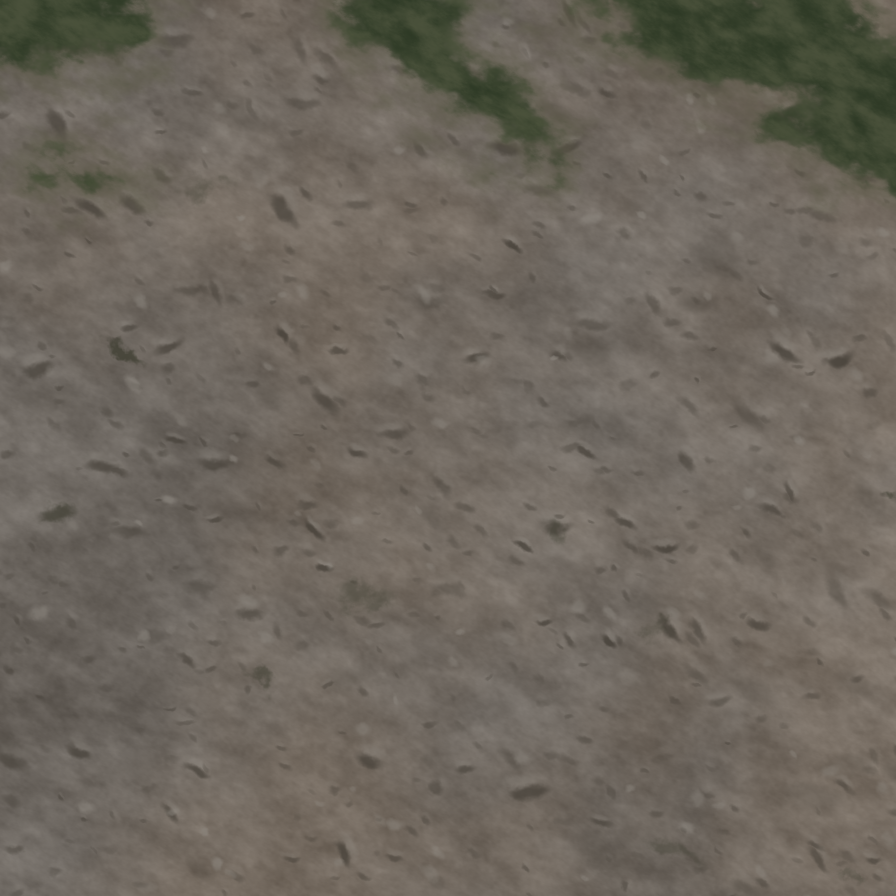
This texture is drawn by a Shadertoy shader. Its source:

```glsl
// Worn bare soil seen at a slant, with ragged grass along the upper edge.
// Layered fbm gives the earth its mottling; jittered cells scatter clods,
// pebbles and dark tufts, and noisy capsules shape the grass.

const vec3 SOIL_GREY = vec3(0.435, 0.412, 0.387);
const vec3 SOIL_WARM = vec3(0.458, 0.418, 0.377);
const vec3 CLOD_SHADE = vec3(0.255, 0.235, 0.205);
const vec3 PEBBLE_PALE = vec3(0.57, 0.55, 0.52);
const vec3 TUFT_DARK = vec3(0.235, 0.235, 0.185);
const vec3 GRASS_DARK = vec3(0.165, 0.215, 0.135);
const vec3 GRASS_LIGHT = vec3(0.285, 0.315, 0.225);
const vec3 GRASS_DRY = vec3(0.365, 0.355, 0.285);

float hash(vec2 p) {
    vec3 q = fract(vec3(p.xyx) * 0.1031);
    q += dot(q, q.yzx + 33.33);
    return fract((q.x + q.y) * q.z);
}

vec2 hash2(vec2 p) {
    return vec2(hash(p + 17.3), hash(p + 71.9));
}

float noise(vec2 p) {
    vec2 i = floor(p), f = fract(p);
    f = f * f * (3.0 - 2.0 * f);
    float low = mix(hash(i), hash(i + vec2(1, 0)), f.x);
    float high = mix(hash(i + vec2(0, 1)), hash(i + vec2(1, 1)), f.x);
    return mix(low, high, f.y);
}

vec2 rotate(vec2 p, float angle) {
    float c = cos(angle), s = sin(angle);
    return vec2(c * p.x + s * p.y, c * p.y - s * p.x);
}

// Centred on zero, roughly -0.4 to 0.4
float fbm(vec2 p) {
    float sum = 0.0, amp = 0.5;
    for (int i = 0; i < 5; i++) {
        sum += amp * (noise(p) - 0.5);
        p = rotate(p, 0.6) * 2.03 + 11.7;
        amp *= 0.55;
    }
    return sum;
}

// Positive inside a rounded stroke from a to b
float capsule(vec2 p, vec2 a, vec2 b, float radius) {
    vec2 d = b - a;
    float t = clamp(dot(p - a, d) / dot(d, d), 0.0, 1.0);
    return radius - length(p - a - d * t);
}

// Bent soft flecks in random cells: x is the body, y its lit upper rim
vec2 scatter(vec2 p, float cells, float density, vec2 size, float seed) {
    vec2 marks = vec2(0.0), cell = floor(p * cells);
    for (int y = -1; y <= 1; y++)
    for (int x = -1; x <= 1; x++) {
        vec2 id = cell + vec2(x, y);
        vec2 key = id + seed;
        if (hash(key) > density) continue;
        vec2 d = p - (id + hash2(key)) / cells;
        vec2 shape = hash2(key + 5.7);
        d = rotate(d, -0.4 + 1.3 * (shape.x - 0.5)) / (size * mix(0.5, 1.2, shape.y));
        d.y -= 0.5 * (shape.x - 0.3) * d.x * d.x;
        float strength = mix(0.4, 1.0, hash(key + 9.1));
        float body = 1.0 - smoothstep(0.3, 1.15, length(d));
        float rim = 1.0 - smoothstep(0.2, 1.1, length(d - vec2(-0.2, 1.3)));
        marks = max(marks, strength * vec2(body, rim));
    }
    return marks;
}

vec3 soil(vec2 p, vec2 warped) {
    float warmth = smoothstep(-0.25, 0.3, fbm(p * 3.0 + 4.0) + 0.35 * (p.x - 0.5));
    vec3 color = mix(SOIL_GREY, SOIL_WARM, warmth);
    // Broad light, slanted mottling and fine grain
    vec2 slant = rotate(p, -0.45);
    float tone = 0.10 * fbm(p * 4.0 + 20.0) + 0.13 * fbm(slant * vec2(22, 38));
    tone += 0.07 * fbm(slant * vec2(65, 110) + 8.0) + 0.018 * (noise(p * 210.0) - 0.5);
    color += tone + 0.025 * (p.x - 0.5) - 0.02 * smoothstep(0.65, 1.0, p.y);

    // Faint stains, pits with lit rims, then small pale stones
    vec2 stain = scatter(warped, 9.0, 0.4, vec2(0.036, 0.018), 31.0);
    vec2 pit = scatter(warped, 17.0, 0.42, vec2(0.021, 0.0075), 3.0);
    vec2 crumb = scatter(warped, 34.0, 0.36, vec2(0.010, 0.005), 47.0);
    vec2 stone = scatter(warped, 24.0, 0.22, vec2(0.011, 0.007), 83.0);
    color = mix(color, CLOD_SHADE, 0.25 * stain.x);
    color = mix(color, PEBBLE_PALE, 0.35 * pit.y + 0.15 * crumb.y);
    color = mix(color, CLOD_SHADE, max(0.72 * pit.x, 0.42 * crumb.x));
    return mix(color, PEBBLE_PALE, 0.5 * stone.x);
}

float grassField(vec2 p) {
    float left = capsule(p, vec2(-0.05, 0.98), vec2(0.13, 1.02), 0.055);
    float middle = capsule(p, vec2(0.43, 0.99), vec2(0.59, 0.855), 0.033);
    float right = capsule(p, vec2(0.76, 1.02), vec2(1.04, 0.85), 0.077);
    float strip = capsule(p, vec2(0.04, 0.807), vec2(0.17, 0.80), 0.006);
    return max(max(left, middle), max(right, strip));
}

void mainImage(out vec4 fragColor, in vec2 fragCoord) {
    vec2 p = fragCoord / iResolution.xy;
    vec2 warp = vec2(fbm(p * 28.0), fbm(p * 28.0 + 50.0));
    vec3 color = soil(p, p + 0.018 * warp);

    // Isolated tufts and debris
    float tuft = scatter(p + 0.06 * warp, 5.5, 0.32, vec2(0.040, 0.017), 12.0).x;
    color = mix(color, TUFT_DARK, 0.75 * tuft * smoothstep(-0.25, 0.1, fbm(p * 35.0)));

    // Grass fading through a dry, broken fringe
    float field = grassField(p + 0.03 * warp) + 0.11 * fbm(p * vec2(13, 19) + 7.0);
    float blades = fbm(rotate(p, -0.5) * vec2(35, 65) + 2.0);
    vec3 grass = mix(GRASS_DARK, GRASS_LIGHT, smoothstep(-0.25, 0.5, blades + 0.12));
    color = mix(color, GRASS_DRY, 0.55 * smoothstep(-0.05, 0.0, field + 0.07 * blades));
    color = mix(color, grass, 0.95 * smoothstep(-0.012, 0.022, field + 0.05 * blades));

    fragColor = vec4(clamp(color, 0.0, 1.0), 1.0);
}
```
